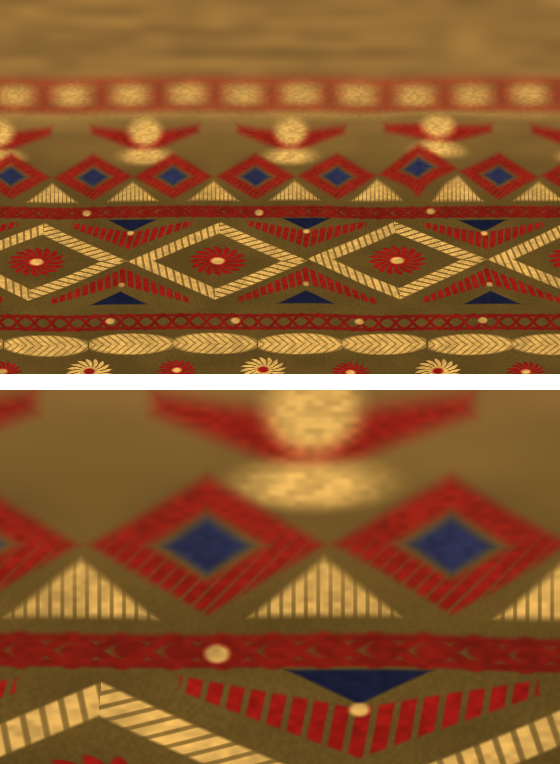
Top, the full canvas; bottom, a detail of the centre.
A WebGL 2 fragment shader for this pattern:

```glsl
#version 300 es
precision highp float;
uniform vec2 u_resolution;
out vec4 fragColor;

#define CLOTH_NEAR vec3(0.41, 0.31, 0.13)
#define CLOTH_FAR vec3(0.57, 0.42, 0.21)
#define CREAM vec3(0.87, 0.67, 0.34)
#define RED vec3(0.58, 0.10, 0.07)
#define NAVY vec3(0.10, 0.11, 0.19)
#define SHARP_Y 58.0
#define BLUR_RATE 0.055
#define WOBBLE 0.6
#define WEAR 0.35
#define TAU 6.2831853

float blur;   // edge softness, in percent of the canvas height
float grain;  // local thread brightness

float hash(vec2 p) {
  vec3 q = fract(p.xyx * 0.1031);
  q += dot(q, q.yzx + 33.33);
  return fract((q.x + q.y) * q.z);
}

float noise(vec2 p) {
  vec2 i = floor(p), f = fract(p);
  f = f * f * (3.0 - 2.0 * f);
  return mix(mix(hash(i), hash(i + vec2(1, 0)), f.x),
             mix(hash(i + vec2(0, 1)), hash(i + vec2(1, 1)), f.x), f.y);
}

// Local position in a row of motifs, nudged a little in each repeat
vec2 tile(vec2 p, vec2 origin, float period) {
  float id = round((p.x - origin.x) / period);
  vec2 nudge = vec2(hash(vec2(id + 9.0, origin.y)), hash(vec2(origin.y, id + 31.0))) - 0.5;
  return p - origin - vec2(id * period, 0.0) + WOBBLE * nudge;
}

// Distance functions
float ellipse(vec2 q, vec2 r) { return (length(q / r) - 1.0) * r.y; }
float diamond(vec2 q, vec2 r) { return (abs(q.x) / r.x + abs(q.y) / r.y - 1.0) * r.y; }
float triangle(vec2 q, vec2 r) { return max(abs(q.x) * r.y / r.x - q.y, q.y - r.y); }
float chevron(vec2 q, float slope, float thick, float reach) {
  float x = abs(q.x);
  return max(abs(q.y - slope * x) - thick * (1.0 - 0.7 * x / reach), x - reach);
}
float braid(vec2 q, float period, float height) {
  float wave = height * sin(TAU * q.x / period);
  float strands = min(abs(q.y - wave), abs(q.y + wave)) - 0.55;
  return min(strands, abs(abs(q.y) - height) - 0.35);
}

float cover(float d) { return 1.0 - smoothstep(-blur, blur, d); }
float stitch(float t) {
  float thread = smoothstep(0.0, 0.45, 0.5 + 0.5 * cos(TAU * t));
  return mix(thread, 0.85, clamp(blur * 1.5 - 0.4, 0.0, 1.0));
}
void paint(inout vec3 color, vec3 ink, float amount) {
  color = mix(color, ink * (0.82 + WEAR * grain), amount);
}

void rosette(inout vec3 color, vec2 q, vec2 r, vec3 petal, vec3 heart) {
  vec2 e = q / r;
  float turn = atan(e.y, e.x) / TAU * 16.0 + length(e) * 1.3;
  float rim = ellipse(q, r) + 0.35 - 0.35 * cos(TAU * turn);
  paint(color, petal, cover(rim) * mix(1.0, stitch(turn), 0.75 * smoothstep(0.25, 0.5, length(e))));
  paint(color, heart, cover(ellipse(q, r * 0.24)));
}

void main() {
  vec2 p = vec2(gl_FragCoord.x, u_resolution.y - gl_FragCoord.y) / u_resolution.y * 100.0;
  blur = 0.2 + 40.0 / u_resolution.y + BLUR_RATE * max(SHARP_Y - p.y, 0.0);
  grain = 0.6 * noise(p * vec2(1.2, 2.0)) + 0.4 * noise(p * 0.25);

  // Cloth: soft bands far away, weave and creases close up
  vec3 color = mix(CLOTH_FAR, CLOTH_NEAR, smoothstep(28.0, 58.0, p.y));
  color *= 0.92 + 0.16 * noise(p * vec2(0.04, 0.35)) * smoothstep(50.0, 15.0, p.y);
  color *= 0.93 + 0.14 * noise(p * vec2(0.12, 0.3) + 7.0);
  color *= 1.0 + 0.12 * (noise(p * 3.0) - 0.5) * smoothstep(40.0, 65.0, p.y);

  // A fold lifts the middle rows; the lower rows undulate slightly
  float fold = (p.x - 115.0) / 12.0;
  p.y += 2.6 * exp(-fold * fold) * smoothstep(28.0, 34.0, p.y) * smoothstep(55.0, 48.0, p.y);
  p.y += 0.8 * (noise(vec2(p.x * 0.06, 4.0)) - 0.5);

  // Distant border
  paint(color, RED * 1.2, 0.5 * cover(abs(abs(p.y - 25.4) - 3.5) - 0.9));
  vec2 q = tile(p, vec2(11.7, 25.4), 15.3);
  paint(color, RED, 0.5 * cover(diamond(q, vec2(5.5, 2.8))));
  q = tile(p, vec2(4.0, 25.4), 15.3);
  paint(color, CREAM, 0.75 * cover(ellipse(q, vec2(4.6, 2.6))));
  paint(color, CREAM, 0.35 * cover(abs(p.y - 31.0) - 0.7));

  // Winged buds
  q = tile(p, vec2(38.7, 38.6), 39.2);
  paint(color, RED, 0.9 * cover(chevron(q, -0.28, 2.6, 14.0)));
  paint(color, CREAM, cover(ellipse(q + vec2(0, 3.2), vec2(4.2, 3.6))));
  paint(color, CREAM, cover(ellipse(q - vec2(0, 3.3), vec2(6.2, 2.1))));

  // Small diamonds and the triangles between them
  q = tile(p, vec2(24.8, 47.4), 21.7);
  paint(color, RED, cover(abs(diamond(q, vec2(7.8, 4.6))) - 1.5) * stitch((q.x + q.y) / 1.6));
  paint(color, mix(NAVY, vec3(0.22, 0.23, 0.35), 0.6), cover(diamond(q, vec2(3.8, 2.5))));
  q = tile(p, vec2(13.9, 48.7), 21.7);
  paint(color, CREAM, cover(triangle(q, vec2(6.5, 5.0))) * stitch(q.x / 1.1));

  // Braided bands with cream knots
  paint(color, RED * 0.85, 0.9 * cover(min(braid(p - vec2(0, 56.8), 9.0, 1.1),
                                         ellipse(tile(p, vec2(3.0, 56.8), 4.5), vec2(1.6, 1.0)))));
  paint(color, CREAM * 0.9, cover(ellipse(tile(p, vec2(23.4, 56.8), 45.8), vec2(1.1, 0.8))));
  paint(color, RED * 0.85, 0.95 * cover(braid(p - vec2(0, 86.2), 9.2, 1.7)));
  paint(color, CREAM * 0.9, cover(ellipse(tile(p, vec2(29.7, 86.0), 33.2), vec2(1.2, 0.8))));

  // Large diamonds, spreading gently toward the viewer
  vec2 s = vec2(81.5 + (p.x - 81.5) / (1.0 + 0.003 * (p.y - 69.7)), p.y);
  q = tile(s, vec2(58.0, 69.7), 48.2);
  float side = q.x < 0.0 ? (q.x - 0.3 * q.y) / 1.9 : (abs(q.y) - 0.25 * q.x) / 1.25;
  paint(color, CREAM, cover(abs(diamond(q, vec2(20.6, 8.9))) - 1.5) * mix(0.3, 1.0, stitch(side)));
  rosette(color, q, vec2(7.6, 3.9), RED, CREAM);

  // Chevrons and navy triangles above and below each joint
  q = tile(s, vec2(33.9, 64.5), 48.2);
  paint(color, RED, cover(chevron(q, -0.28, 2.2, 16.5)) * stitch((q.x + 0.2 * q.y) / 2.0));
  paint(color, NAVY, cover(triangle(vec2(q.x, -2.6 - q.y), vec2(6.6, 3.1))));
  paint(color, CREAM, cover(ellipse(q + vec2(0, 2.1), vec2(0.9, 0.6))));
  q = tile(s, vec2(33.6, 74.0), 48.2);
  paint(color, RED, cover(chevron(q, 0.36, 2.2, 18.0)) * stitch((q.x - 0.2 * q.y) / 2.0));
  paint(color, NAVY, cover(triangle(q - vec2(0, 4.0), vec2(7.2, 3.4))));
  paint(color, CREAM * 0.85, cover(ellipse(q - vec2(0, 2.2), vec2(0.8, 0.6))));

  // Leaf row and alternating bottom rosettes
  q = tile(p, vec2(12.1, 92.0), 22.7);
  float leaf = cover(max(ellipse(q, vec2(11.6, 2.8)), abs(q.x) - 11.2));
  paint(color, CREAM, leaf * mix(0.5, 1.0, stitch((q.x + 1.3 * abs(q.y)) / 2.1)));
  q = tile(p, vec2(24.0, 99.2), 46.6);
  rosette(color, q, vec2(6.0, 3.3), CREAM, RED);
  q = tile(p, vec2(47.4, 99.4), 46.6);
  rosette(color, q, vec2(5.2, 2.8), RED, CREAM);

  fragColor = vec4(color, 1.0);
}
```
